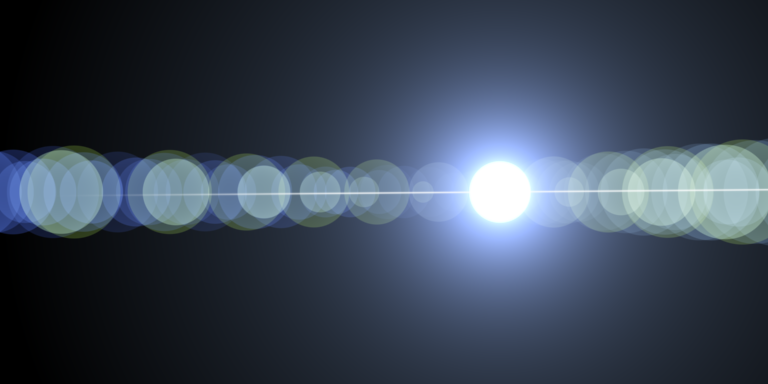
Reproduce this background procedurally as a WebGL 1 fragment shader.

```glsl
precision highp float;

uniform vec2 u_resolution;

// Lengths are in canvas heights
const vec2 LIGHT = vec2(1.302, 0.5);
const float CORE_RADIUS = 0.08;
const float HALO_REACH = 1.3;
const float GLOW_FALLOFF = 6.5;
const float STREAK_SLOPE = 0.0085;
const float STREAK_WIDTH = 0.0028;
const float STREAK_GAIN = 0.7;
const float HAZE_COUNT = 48.0;
const float LEFT_GHOSTS = 6.0;
const float RIGHT_GHOSTS = 4.0;

const vec3 HALO_COLOR = vec3(0.22, 0.27, 0.34);
const vec3 GLOW_COLOR = vec3(0.92, 1.07, 1.55);
const vec3 CORE_COLOR = vec3(0.5, 0.55, 0.5);
const vec3 HAZE_LEFT = vec3(0.06, 0.088, 0.20);
const vec3 HAZE_RIGHT = vec3(0.09, 0.125, 0.17);
const vec3 RING_BLUE = vec3(0.09, 0.11, 0.17);
const vec3 RING_GREEN = vec3(0.15, 0.20, 0.06);
const vec3 PALE_COLOR = vec3(0.26, 0.34, 0.26);

float hash(float n) {
  return fract(sin(n * 12.99) * 4375.85);
}

vec3 screenBlend(vec3 base, vec3 light) {
  return base + light * (1.0 - base);
}

// Flat disc with a soft edge and a slightly brighter rim
float disc(vec2 p, float x, float radius) {
  float d = length(p - vec2(x, LIGHT.y));
  float edge = max(0.0025, 0.75 / u_resolution.y);
  float fill = 1.0 - smoothstep(radius - edge, radius + edge, d);
  float ratio = min(d / radius, 1.0);
  return fill * mix(0.85, 1.05, ratio * ratio * ratio);
}

// Largest disc radius at a signed distance from the light
float bandRadius(float dx) {
  return dx < 0.0 ? 0.07 - 0.046 * dx : 0.08 + 0.09 * dx;
}

vec3 addHaze(vec3 color, vec2 p) {
  for (float i = 0.0; i < HAZE_COUNT; i++) {
    float x = (i + hash(i + 1.0)) / HAZE_COUNT * 2.2 - 0.1;
    float dx = x - LIGHT.x;
    float radius = bandRadius(dx) * mix(0.6, 1.0, hash(i + 61.3));
    float strength = mix(0.3, 1.0, smoothstep(0.08, 0.55, abs(dx)));
    strength *= mix(0.6, 1.3, hash(i + 127.7));
    vec3 tint = dx < 0.0 ? HAZE_LEFT : HAZE_RIGHT;
    color = screenBlend(color, tint * strength * disc(p, x, radius));
  }
  return color;
}

// Ghosts spread outward: a tinted ring disc with a pale disc inside
vec3 addGhosts(vec3 color, vec2 p, float side) {
  float count = side < 0.0 ? LEFT_GHOSTS : RIGHT_GHOSTS;
  float spacing = side < 0.0 ? 0.16 : 0.14;
  float stretch = side < 0.0 ? 0.00012 : 0.0005;
  for (float k = 1.0; k <= LEFT_GHOSTS; k++) {
    if (k > count) break;
    float t = k / count;
    float dx = side * spacing * k * (1.0 + stretch * k * k * k * k);
    float x = LIGHT.x + dx;
    float radius = bandRadius(dx);
    float shift = -side * 0.045 * cos(1.2 * (k - 4.0));
    vec3 ring = mix(RING_BLUE, RING_GREEN, smoothstep(0.1, 0.4, t));
    float paleRadius = radius * mix(0.25, 0.9, t);
    float paleGain = mix(0.45, 1.0, smoothstep(0.1, 0.8, t));
    color = screenBlend(color, ring * disc(p, x, radius));
    color = screenBlend(color, PALE_COLOR * paleGain * disc(p, x + shift, paleRadius));
  }
  return color;
}

void main() {
  vec2 p = gl_FragCoord.xy / u_resolution.y;
  float d = length(p - LIGHT);

  // Wide halo and blue glow
  vec3 color = HALO_COLOR * max(1.0 - d / HALO_REACH, 0.0);
  color += GLOW_COLOR * exp(-GLOW_FALLOFF * d);
  color = min(color, 1.0);

  // Band of lens discs
  color = addHaze(color, p);
  color = addGhosts(color, p, -1.0);
  color = addGhosts(color, p, 1.0);

  // Bright core
  color = screenBlend(color, CORE_COLOR * disc(p, LIGHT.x, CORE_RADIUS));
  color += exp(-400.0 * d * d);

  // Thin tilted streak, fading to the left
  float offset = p.y - LIGHT.y - STREAK_SLOPE * (p.x - LIGHT.x);
  float streak = exp(-pow(abs(offset) / STREAK_WIDTH, 2.0));
  streak *= STREAK_GAIN * smoothstep(0.1, 1.0, p.x);
  color = screenBlend(min(color, 1.0), vec3(streak));

  gl_FragColor = vec4(color, 1.0);
}
```
